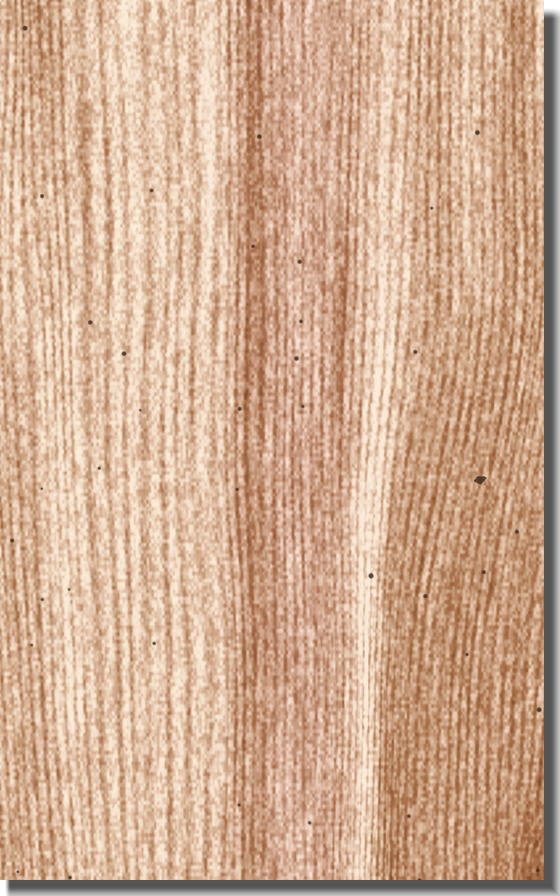
A Shadertoy shader for this texture:

```glsl
// Pale pine board with wavy vertical grain, a corner knot and a soft drop shadow.

float hash(vec2 p) {
    vec3 q = fract(p.xyx * 0.1031);
    q += dot(q, q.yzx + 33.33);
    return fract((q.x + q.y) * q.z);
}

float noise(vec2 p) {
    vec2 i = floor(p), f = fract(p);
    f = f * f * (3.0 - 2.0 * f);
    return mix(mix(hash(i), hash(i + vec2(1, 0)), f.x),
               mix(hash(i + vec2(0, 1)), hash(i + vec2(1, 1)), f.x), f.y);
}

float bump(float x, float center, float width) {
    float d = (x - center) / width;
    return exp(-d * d);
}

// Tone runs from cream (below 0) to dark brown (above 3).
vec3 woodColor(float tone) {
    vec3 c = mix(vec3(0.98, 0.92, 0.84), vec3(0.94, 0.85, 0.76), clamp(tone + 0.7, 0.0, 1.0));
    c = mix(c, vec3(0.87, 0.73, 0.62), clamp(tone - 0.1, 0.0, 1.0));
    c = mix(c, vec3(0.77, 0.60, 0.47), clamp(tone - 1.0, 0.0, 1.0));
    c = mix(c, vec3(0.66, 0.44, 0.29), clamp(tone - 2.0, 0.0, 1.0));
    return mix(c, vec3(0.45, 0.25, 0.13), clamp((tone - 3.2) * 0.5, 0.0, 1.0));
}

// x spans the width, down runs from the top edge to the bottom edge.
vec3 board(float x, float down) {
    vec2 p = vec2(x * 0.625, down);
    float knotDist = length((p - vec2(0.635, 0.975)) * vec2(1.0, 0.65));
    float knot = smoothstep(0.085, 0.03, knotDist);

    // Bend the fibres: left ones lean right, right ones lean left
    float s = x - 0.07 * down * (1.0 - smoothstep(0.1, 0.4, x));
    s += 0.09 * smoothstep(0.3, 0.8, down) * smoothstep(0.55, 0.75, x);
    s += 0.03 * exp(-knotDist * knotDist * 150.0);
    s += 0.018 * (noise(vec2(x * 4.0, down * 4.0)) - 0.5);

    // Broad light and dark bands
    float right = smoothstep(0.70, 0.77, s);
    float tone = 0.95 - 0.45 * bump(s, 0.22, 0.14) - 0.65 * bump(s, 0.70, 0.035);
    tone += 0.85 * bump(s, 0.45, 0.04) + 0.3 * bump(s, 0.54, 0.08);
    tone += right * (0.35 + 0.75 * down * down);
    tone += 0.9 * bump(x, 0.0, 0.1) * smoothstep(0.25, 0.0, down);
    tone += 0.5 * bump(x, 0.98, 0.05) * smoothstep(0.3, 0.8, down);
    tone += 1.3 * (noise(vec2(s * 13.0, down * 1.6)) - 0.5);
    tone += 1.5 * bump(s, 0.615, 0.007) * bump(down, 0.38, 0.13);
    tone += 0.8 * bump(s, 0.458, 0.008) * bump(down, 0.15, 0.18);

    // Growth lines, wider apart on the left half
    float phase = 52.0 * s - 24.0 * (clamp(s, 0.11, 0.40) - 0.11);
    phase += 1.1 * noise(vec2(s * 18.0, down * 2.5));
    float line = pow(0.5 + 0.5 * sin(phase * 6.2832), 2.0);
    float strength = 0.6 + 1.3 * noise(vec2(s * 30.0 + 7.0, down * 5.0));
    tone += (line - 0.37) * strength * (1.0 - knot);

    // Knot rings
    float rings = 0.5 + 0.5 * sin(knotDist * 750.0 + 4.0 * noise(p * 40.0));
    tone += knot * (0.5 + 1.2 * rings);

    // Fibres and fine speckle
    tone += 0.9 * (noise(vec2(s * 110.0, down * 14.0)) - 0.5);
    tone += 1.1 * (noise(vec2(s * 190.0, down * 75.0)) - 0.5);
    tone += 1.9 * (noise(p * vec2(340.0, 250.0)) - 0.5);
    vec3 color = woodColor(tone);
    color += vec3(0.0, -0.012, 0.012) * bump(s, 0.54, 0.12);

    // Scattered dark pores and one larger pin knot
    vec2 cell = floor(p * 16.0);
    vec2 seat = 0.2 + 0.6 * vec2(hash(cell + 3.1), hash(cell + 8.7));
    float poreSize = 0.0012 + 0.0016 * hash(cell + 5.3);
    float pore = length(p - (cell + seat) / 16.0) - poreSize;
    pore = mix(1.0, pore, step(0.8, hash(cell + 1.9)));
    float pin = length((p - vec2(0.536, 0.535)) * vec2(0.75, 1.0)) - 0.004;
    pin += 0.004 * (noise(p * 300.0) - 0.5);
    float dark = 1.0 - smoothstep(-0.0012, 0.0012, min(pore, pin));
    return mix(color, vec3(0.25, 0.16, 0.11), 0.85 * dark);
}

void mainImage(out vec4 fragColor, in vec2 fragCoord) {
    vec2 uv = fragCoord / iResolution.xy;
    vec2 p = uv * vec2(0.625, 1.0);
    float pixel = 1.0 / iResolution.y;

    // Drop shadow on white, shifted right and down
    float outside = max(p.x - 0.607, 0.018 - p.y);
    float shade = mix(0.33, 0.78, smoothstep(0.007, 0.019, outside));
    float cover = smoothstep(0.005, 0.012, p.x) * smoothstep(0.008, 0.022, 1.0 - p.y);
    vec3 color = mix(vec3(1.0), vec3(shade), cover);

    float onBoard = 1.0 - smoothstep(-0.5 * pixel, 0.5 * pixel, outside);
    color = mix(color, board(uv.x, 1.0 - uv.y), onBoard);
    fragColor = vec4(color, 1.0);
}
```
